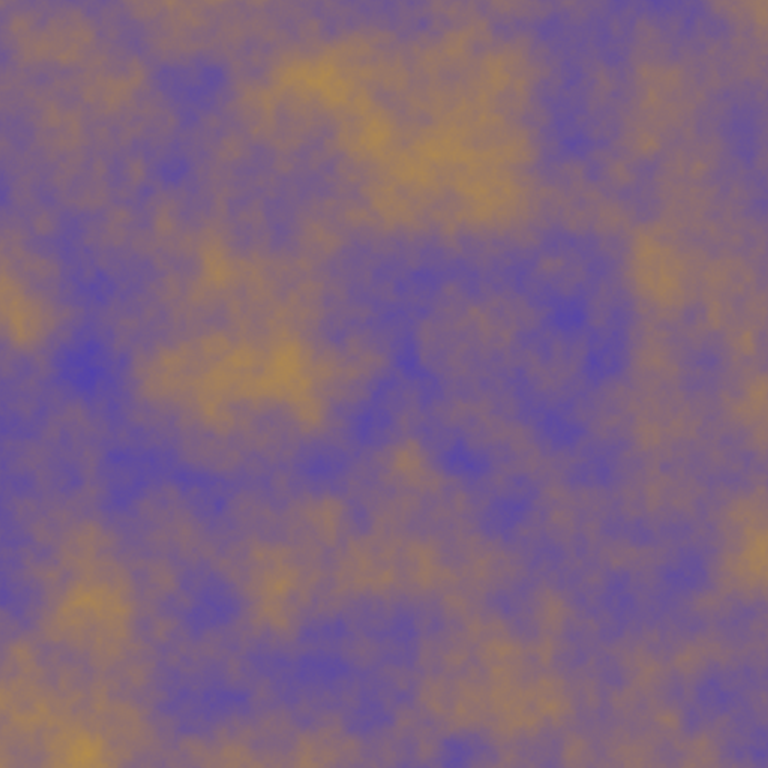
Write a WebGL 2 fragment shader that draws this texture.

```glsl
#version 300 es
precision highp float;
precision highp int;
// Soft mottled clouds with a fine grain, running from violet blue to dull gold.
// Octaves of smooth value noise on an integer-hashed lattice are summed,
// and the sum picks a colour on a straight ramp between two tones.

#define BASE_CELLS 8.0
#define OCTAVES 7
#define GAIN 0.6
#define CONTRAST 0.70
#define BALANCE 0.52
#define SEED 37u
#define BLUE vec3(0.20, 0.155, 0.80)
#define GOLD vec3(0.80, 0.625, 0.20)

uniform vec2 u_resolution;
out vec4 fragColor;

// Integer bit mixing, giving a value from 0 to 1 per lattice point
float hash(ivec2 cell, uint layer) {
    uint h = uint(cell.x) * 0x9E3779B1u ^ uint(cell.y) * 0x85EBCA77u;
    h ^= (layer + SEED) * 0xC2B2AE3Du;
    h = (h ^ (h >> 16)) * 0x7FEB352Du;
    h = (h ^ (h >> 15)) * 0x846CA68Bu;
    h ^= h >> 16;
    return float(h >> 8) / 16777215.0;
}

// Lattice values blended with a smooth cubic fade
float valueNoise(vec2 p, uint layer) {
    ivec2 cell = ivec2(floor(p));
    vec2 f = fract(p);
    vec2 fade = f * f * (3.0 - 2.0 * f);
    float bottom = mix(hash(cell, layer), hash(cell + ivec2(1, 0), layer), fade.x);
    float top = mix(hash(cell + ivec2(0, 1), layer), hash(cell + ivec2(1, 1), layer), fade.x);
    return mix(bottom, top, fade.y);
}

// Sum of octaves, each twice as fine and weaker by GAIN, centred on zero;
// the shift keeps the lattices of successive octaves from lining up
float cloud(vec2 p) {
    float sum = 0.0;
    float amplitude = 0.5;
    for (int i = 0; i < OCTAVES; i++) {
        sum += amplitude * (valueNoise(p, uint(i)) - 0.5);
        p = p * 2.0 + vec2(0.37, 0.71);
        amplitude *= GAIN;
    }
    return sum;
}

void main() {
    vec2 uv = gl_FragCoord.xy / u_resolution.y;
    float tone = BALANCE + CONTRAST * cloud(uv * BASE_CELLS);
    fragColor = vec4(mix(BLUE, GOLD, clamp(tone, 0.0, 1.0)), 1.0);
}
```
